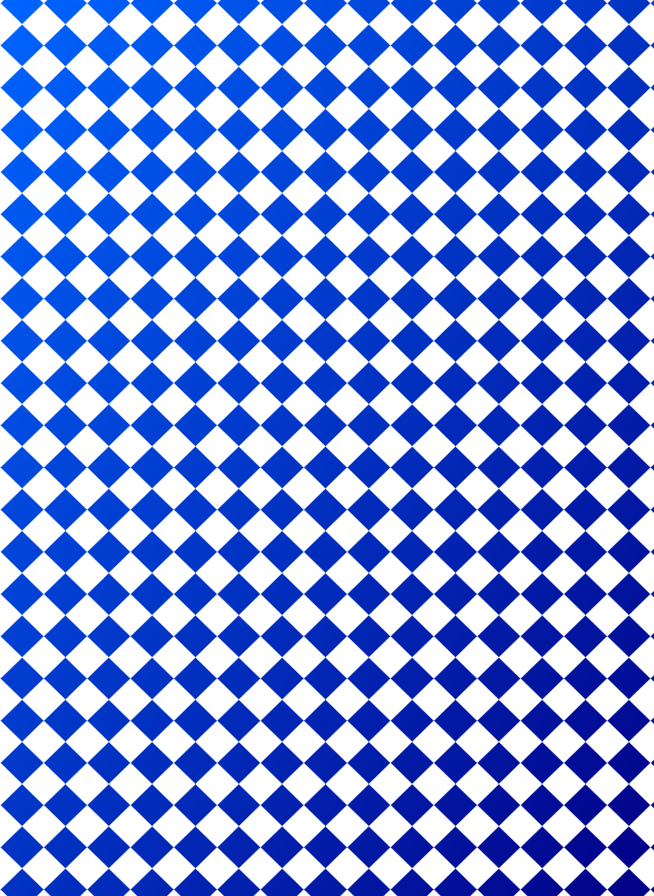
Write a WebGL 1 fragment shader that draws this pattern.

```glsl
precision highp float;

// A white field tiled with blue diamonds that meet at their corners, like a
// checkerboard turned on its point. Each diamond is a taxicab distance inside
// a repeated cell, coloured by one diagonal gradient across the whole canvas.

uniform vec2 u_resolution;

const vec2 CELLS = vec2(15.09, 21.23);        // repeats across and down
const vec2 FIRST_CENTRE = vec2(0.51, 0.077);  // first diamond from top left, in cells
const float HALF_DIAGONAL = 0.495;            // just under 0.5 pinches the corners
const float EDGE_SOFTNESS = 1.2;              // edge blend width, in pixels
const vec3 WHITE = vec3(1.0);
const vec3 BRIGHT_BLUE = vec3(0.0, 0.395, 1.0);
const vec3 DEEP_BLUE = vec3(0.01, 0.0, 0.525);

// Signed distance to a diamond in cell units, before scaling by its slope.
float diamondDistance(vec2 offset) {
    return abs(offset.x) + abs(offset.y) - HALF_DIAGONAL;
}

// Blue ink, from the bright top left to the deep bottom right.
vec3 diagonalBlue(vec2 fromTopLeft) {
    float along = 0.5 * (fromTopLeft.x + fromTopLeft.y);
    return mix(BRIGHT_BLUE, DEEP_BLUE, along);
}

void main() {
    vec2 uv = gl_FragCoord.xy / u_resolution;
    vec2 fromTopLeft = vec2(uv.x, 1.0 - uv.y);

    // Offset from the nearest diamond centre.
    vec2 offset = fract(fromTopLeft * CELLS - FIRST_CENTRE + 0.5) - 0.5;

    // Change of distance per pixel gives an even edge at any canvas size.
    float slope = length(CELLS / u_resolution);
    float pixels = diamondDistance(offset) / slope;
    float coverage = clamp(0.5 - pixels / EDGE_SOFTNESS, 0.0, 1.0);

    gl_FragColor = vec4(mix(WHITE, diagonalBlue(fromTopLeft), coverage), 1.0);
}
```
